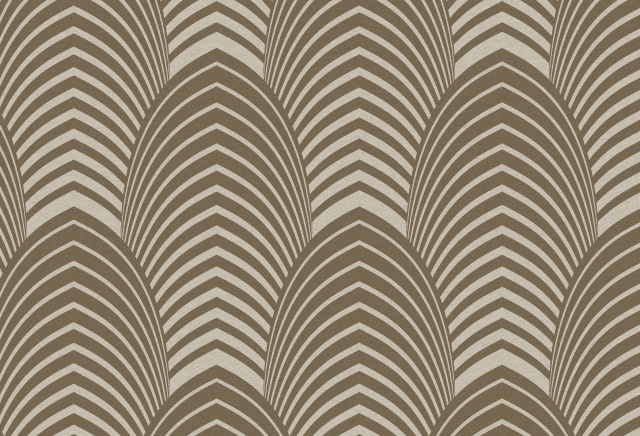
Reproduce this pattern procedurally as a WebGL 1 fragment shader.

```glsl
precision highp float;
// Overlapping pointed arches in two half-dropped columns, woven in brown and cream.
// Each arch is a steep curve repeated downwards as stripes that thicken with depth;
// the arch whose apex lies lower covers its neighbour. Lengths are in column spacings.
uniform vec2 u_resolution;

#define COLUMNS_ACROSS 4.483
#define FIRST_APEX vec2(0.517, 1.445)
#define ROW_PERIOD 2.218
#define HALF_WIDTH 0.671
#define ARCH_RISE 0.963
#define APEX_SLOPE 0.5
#define STRIPE_PITCH 0.1436
#define RIM 0.0934
#define THIN_STRIPE 0.028
#define STRIPE_GROWTH 0.0038
#define BROWN vec3(0.465, 0.405, 0.318)
#define CREAM vec3(0.770, 0.740, 0.680)

float hash(vec2 cell) {
  return fract(sin(dot(cell, vec2(41.7, 289.3))) * 4375.85);
}

// Drop of the arch outline below its apex; t runs from 0 at the axis to 1 at the side.
float archDrop(float t) {
  return APEX_SLOPE * t * HALF_WIDTH + ARCH_RISE * (1.0 - sqrt(1.0 - t * t * t));
}

// Returns cream coverage in x and the height of the covering apex in y (down is positive).
vec2 archColumn(vec2 p, vec2 apex) {
  float t = abs(mod(p.x - apex.x + 1.0, 2.0) - 1.0) / HALF_WIDTH;
  if (t >= 1.0) return vec2(0.0, -100.0);
  float drop = p.y - apex.y - archDrop(t);
  float depth = mod(drop, ROW_PERIOD);

  float along = (depth - RIM) / STRIPE_PITCH;
  float stripe = floor(along);
  float thickness = THIN_STRIPE + STRIPE_GROWTH * stripe + 0.025 * pow(t, 4.0);
  thickness += 0.035 * step(13.5, stripe); // the last stripe reaches the next arch
  float cream = step(0.0, stripe) * step(fract(along) * STRIPE_PITCH, thickness);
  return vec2(cream, drop - depth + apex.y);
}

float creamAt(vec2 p) {
  vec2 even = archColumn(p, FIRST_APEX);
  vec2 odd = archColumn(p, FIRST_APEX + vec2(1.0, -0.5 * ROW_PERIOD));
  return even.y > odd.y ? even.x : odd.x;
}

// Fine thread relief, roughly -1 to 1.
float weave(vec2 p) {
  float grain = hash(floor(p * vec2(75.0, 95.0))) - 0.5;
  float slub = hash(floor(p * vec2(22.0, 90.0)) + 7.0) - 0.5;
  float twill = sin(p.x * 130.0 + p.y * 230.0) * 0.5 + sin(p.y * 310.0 - p.x * 45.0) * 0.3;
  return grain * 0.9 + slub * 0.5 + twill * 0.4;
}

void main() {
  float unit = COLUMNS_ACROSS / u_resolution.x;
  vec2 pixel = vec2(gl_FragCoord.x, u_resolution.y - gl_FragCoord.y);
  vec2 p = pixel * unit;

  // Sixteen samples per pixel smooth every edge.
  float cream = 0.0;
  for (int i = 0; i < 4; i++) {
    for (int j = 0; j < 4; j++) {
      vec2 offset = (vec2(float(i), float(j)) - 1.5) * 0.25;
      cream += creamAt(p + offset * unit) / 16.0;
    }
  }

  // Cream yarn shows more relief than the brown ground.
  vec3 color = mix(BROWN, CREAM, cream);
  color += weave(p) * mix(0.026, 0.040, cream);
  gl_FragColor = vec4(color, 1.0);
}
```
